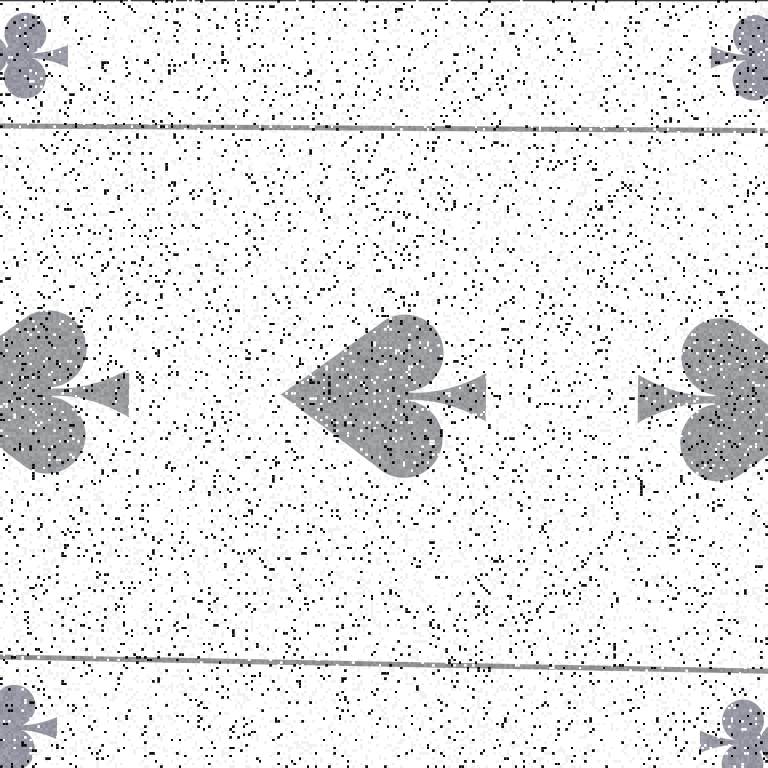
Give the GLSL for this pattern, as a three.js fragment shader.

```glsl
varying vec2 vUv;

const vec3 PAPER = vec3(1.0);
const vec3 PAPER_SHADE = vec3(0.95);
const vec3 SPADE_GREY = vec3(0.59, 0.60, 0.61);
const vec3 CLUB_GREY = vec3(0.58, 0.585, 0.63);
const vec3 RULE_GREY = vec3(0.56, 0.56, 0.56);
const vec3 EDGE_GREY = vec3(0.25);
const vec3 PEPPER = vec3(0.01);

const float SPADE_SIZE = 0.1335;              // half length, tip to foot
const vec2 SPADE_START = vec2(0.0345, 0.490);
const vec2 SPADE_STEP = vec2(0.4648, -0.0055);
const float CLUB_SIZE = 0.0664;
const vec2 CLUB_START = vec2(0.0221, 0.9277);
const vec2 CLUB_ACROSS = vec2(0.970, -0.003);
const vec2 CLUB_DOWN = vec2(-0.0143, -0.875);
const float CLUB_SKEW = -0.0165;              // extra drop at lower right
const float TILT = 0.013;

const vec2 UPPER_RULE = vec2(0.836, 0.830);   // heights at left and right
const vec2 LOWER_RULE = vec2(0.1445, 0.1260);
const float RULE_HALF = 0.0033;
const float EDGE_HALF = 0.0017;

const float SPECK_GRID = 288.0;
const float PEPPER_SHARE = 0.052;
const float SALT_SHARE = 0.055;
const float SHADE_SHARE = 0.20;
const float INK_GRAIN = 0.10;

float hash(vec2 p) {
  vec3 q = fract(p.xyx * vec3(0.1031, 0.1030, 0.0973));
  q += dot(q, q.yzx + 33.33);
  return fract((q.x + q.y) * q.z);
}

float cover(float d) {
  float w = 0.7 * fwidth(vUv.x);
  return 1.0 - smoothstep(-w, w, d);
}

// Flared stem from the neck to a foot at x = 1
float stem(vec2 p, float neck, float thin, float flare) {
  float t = clamp((p.x - neck) / (1.0 - neck), 0.0, 1.0);
  float side = (p.y - thin - flare * t * t) * 0.9;
  return max(side, max(p.x - 1.0, neck - 0.1 - p.x));
}

// Suits lie on their side, tip toward -x, symmetric about y = 0
float spade(vec2 p) {
  p.y = abs(p.y);
  vec2 along = vec2(0.806, 0.592);
  vec2 fromTip = p + vec2(1.0, 0.0);
  float slope = dot(fromTip, vec2(-along.y, along.x));
  float body = max(slope, max(dot(fromTip, along) - 1.22, p.x - 0.25));
  float lobe = length(p - vec2(0.205, 0.42)) - 0.376;
  return min(min(body, lobe), stem(p, 0.29, 0.035, 0.2));
}

float club(vec2 p) {
  p.y = abs(p.y);
  float lobes = min(length(p - vec2(0.16, 0.43)), length(p + vec2(0.59, 0.0))) - 0.41;
  float heart = length(p) - 0.25;
  return min(min(lobes, heart), stem(p, 0.25, 0.05, 0.17));
}

// Local frame of a suit; facing -1 turns it round
vec2 suitFrame(vec2 p, vec2 center, float size, float facing) {
  vec2 q = (p - center) / size;
  q += TILT * vec2(-q.y, q.x);
  return vec2(q.x * facing, q.y);
}

float rule(vec2 p, vec2 heights) {
  return abs(p.y - mix(heights.x, heights.y, p.x)) - RULE_HALF;
}

void main() {
  vec2 p = vUv;
  vec2 cell = floor(p * SPECK_GRID);

  // Suits
  float spades = 1.0;
  for (int i = 0; i < 3; i++) {
    float n = float(i);
    float facing = i == 2 ? -1.0 : 1.0;
    vec2 q = suitFrame(p, SPADE_START + n * SPADE_STEP, SPADE_SIZE, facing);
    spades = min(spades, spade(q) * SPADE_SIZE);
  }
  float clubs = 1.0;
  for (int i = 0; i < 4; i++) {
    float col = mod(float(i), 2.0);
    float row = floor(float(i) / 2.0);
    vec2 center = CLUB_START + col * CLUB_ACROSS + row * CLUB_DOWN;
    center.y += col * row * CLUB_SKEW;
    vec2 q = suitFrame(p, center, CLUB_SIZE, 1.0 - 2.0 * col);
    clubs = min(clubs, club(q) * CLUB_SIZE);
  }

  // Paper and ink, each with its grain
  float grain = hash(cell + 71.0);
  float inkShift = INK_GRAIN * (grain - 0.4);
  vec3 color = mix(PAPER, PAPER_SHADE, step(grain, SHADE_SHARE));
  float rules = min(rule(p, UPPER_RULE), rule(p, LOWER_RULE));
  color = mix(color, RULE_GREY + inkShift, cover(rules));
  color = mix(color, SPADE_GREY + inkShift, cover(spades));
  color = mix(color, CLUB_GREY + inkShift, cover(clubs));
  color = mix(color, EDGE_GREY, cover(1.0 - p.y - EDGE_HALF));

  // Salt and pepper specks
  vec2 inCell = abs(fract(p * SPECK_GRID) - 0.5);
  float speck = cover((max(inCell.x, inCell.y) - 0.5) / SPECK_GRID);
  float pick = hash(cell);
  color = mix(color, PAPER, speck * step(1.0 - SALT_SHARE, pick));
  color = mix(color, PEPPER, speck * step(pick, PEPPER_SHARE));

  gl_FragColor = vec4(color, 1.0);
}
```
